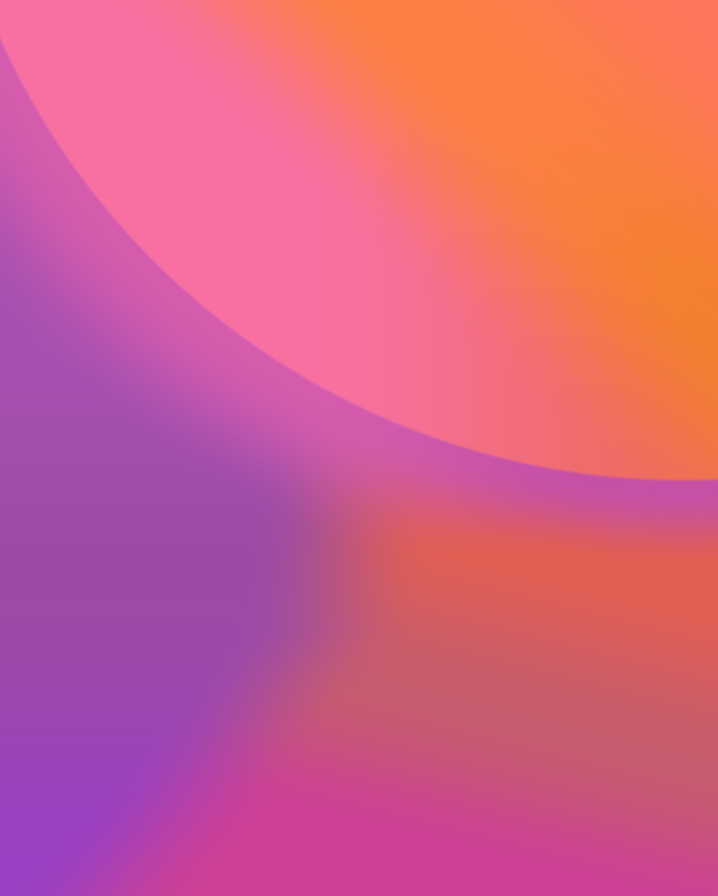
Give the GLSL for this background, as a WebGL 2 fragment shader.

```glsl
#version 300 es
precision highp float;

uniform vec2 u_resolution;
out vec4 outColor;

const vec2 DISC_CENTER = vec2(0.762, 1.299);
const float DISC_RADIUS = 0.835;

// Three-stop gradient with smooth joins
vec3 ramp(vec3 a, vec3 b, vec3 c, vec3 stops, float t) {
    vec3 lower = mix(a, b, smoothstep(stops.x, stops.y, t));
    return mix(lower, c, smoothstep(stops.y, stops.z, t));
}

float circleDistance(vec2 p, vec2 center, float radius) {
    return length(p - center) - radius;
}

// Disc: pink at the lower left, an orange band, coral in the far corner
vec3 discColor(vec2 p) {
    const vec3 pink = vec3(0.97, 0.44, 0.63);
    const vec3 salmon = vec3(0.93, 0.42, 0.37);
    const vec3 orange = vec3(0.985, 0.50, 0.26);
    const vec3 amber = vec3(0.95, 0.50, 0.18);
    const vec3 coral = vec3(1.0, 0.46, 0.36);
    float diagonal = dot(p - vec2(0.0, 1.0), vec2(0.686, 0.728));
    vec3 base = mix(pink, salmon, smoothstep(0.33, 0.78, p.x));
    float amberAmount = smoothstep(0.5, 0.8, p.x) * smoothstep(0.95, 0.65, p.y);
    vec3 band = mix(orange, amber, amberAmount);
    vec3 color = mix(base, band, smoothstep(0.078, 0.28, diagonal));
    return mix(color, coral, smoothstep(0.30, 0.55, diagonal));
}

// Lower right: red through mauve to magenta along a tilted axis
vec3 warmColor(vec2 p) {
    const vec3 red = vec3(0.88, 0.37, 0.32);
    const vec3 mauve = vec3(0.78, 0.36, 0.43);
    const vec3 magenta = vec3(0.80, 0.25, 0.59);
    float depth = 1.0 - p.y - 0.25 * p.x;
    return ramp(red, mauve, magenta, vec3(0.46, 0.66, 0.84), depth);
}

// Left side: violet, deepening towards the bottom
vec3 violetColor(float y) {
    const vec3 deep = vec3(0.605, 0.25, 0.76);
    const vec3 dusk = vec3(0.61, 0.295, 0.645);
    const vec3 orchid = vec3(0.66, 0.315, 0.69);
    return ramp(deep, dusk, orchid, vec3(0.03, 0.36, 0.62), y);
}

float violetMask(vec2 p) {
    float bend = 0.5 * max(0.0, p.y - 0.297);
    float reach = 0.77 * p.x + 0.64 * (1.0 - p.y) + bend;
    return 1.0 - smoothstep(0.65, 0.81, reach);
}

// Soft glow that follows the outside of the disc
vec3 addHalo(vec3 color, float x, float dist) {
    const vec3 rose = vec3(0.835, 0.36, 0.675);
    const vec3 plum = vec3(0.775, 0.315, 0.65);
    float side = smoothstep(0.35, 0.65, x);
    float width = mix(0.156, 0.098, side);
    float amount = 1.0 - smoothstep(0.01, width, dist);
    return mix(color, mix(rose, plum, side), amount);
}

void main() {
    vec2 p = gl_FragCoord.xy / u_resolution.y;
    float dist = circleDistance(p, DISC_CENTER, DISC_RADIUS);

    vec3 color = mix(warmColor(p), violetColor(p.y), violetMask(p));
    color = addHalo(color, p.x, dist);

    // Smooth disc edge
    float softness = max(0.0025, 1.0 / u_resolution.y);
    float inside = 1.0 - smoothstep(-softness, softness, dist);
    outColor = vec4(mix(color, discColor(p), inside), 1.0);
}
```
